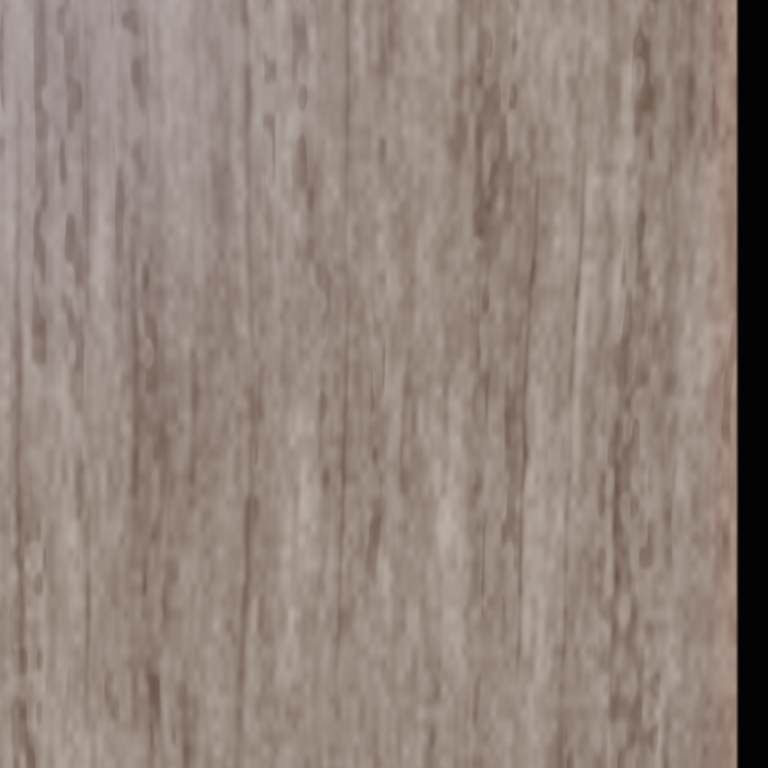
Reproduce this texture procedurally as a Shadertoy shader.

```glsl
const vec3 WOOD = vec3(0.602, 0.541, 0.503);
const vec3 TONE_RANGE = vec3(0.150, 0.168, 0.174);
const vec3 SHEEN = vec3(0.015, 0.025, 0.060);
const vec3 GAP_COLOR = vec3(0.016, 0.011, 0.010);
const vec3 EDGE_TINT = vec3(0.020, -0.012, -0.016);

const float GAP_START = 0.960;
const float GAP_BLUR = 0.003;
const float LEAN = 0.035;
const float WOBBLE = 0.022;

const float BAND_GAIN = 0.50;
const float STREAK_GAIN = 0.65;
const float FIBRE_GAIN = 0.55;
const float SPECK_GAIN = 0.50;
const float PORE_DEPTH = 0.55;
const float VEIN_DEPTH = 0.75;
const float VEIN_WIDTH = 0.0042;
const int VEIN_COUNT = 13;

float hash(vec2 p) {
    vec3 q = fract(p.xyx * 0.1031);
    q += dot(q, q.yzx + 33.33);
    return fract((q.x + q.y) * q.z);
}

// Smooth value noise in 0..1
float noise(vec2 p) {
    vec2 cell = floor(p);
    vec2 f = fract(p);
    f = f * f * (3.0 - 2.0 * f);
    float low = mix(hash(cell), hash(cell + vec2(1.0, 0.0)), f.x);
    float high = mix(hash(cell + vec2(0.0, 1.0)), hash(cell + 1.0), f.x);
    return mix(low, high, f.y);
}

// Noise centred on zero, shifted so layers do not repeat each other
float layer(vec2 p, vec2 scale, float seed) {
    return noise(p * scale + seed * vec2(17.3, 31.7)) - 0.5;
}

// Bend the grain: it leans and wanders more towards the right
vec2 bendGrain(vec2 uv) {
    float lean = LEAN * uv.y * smoothstep(0.1, 0.9, uv.x);
    float wander = WOBBLE * layer(uv, vec2(2.5, 2.8), 1.0);
    float jitter = 0.004 * layer(uv, vec2(9.0, 14.0), 2.0);
    return vec2(uv.x - lean + wander + jitter, uv.y);
}

// Short dark dashes, gathered in columns
float pores(vec2 g) {
    float column = smoothstep(0.02, 0.28, layer(g, vec2(58.0, 2.2), 3.0));
    float dash = smoothstep(-0.12, 0.28, layer(g, vec2(95.0, 30.0), 4.0));
    return column * dash;
}

// Long thin lines that fade in and out along their length
float veins(vec2 g) {
    float sum = 0.0;
    for (int i = 0; i < VEIN_COUNT; i++) {
        float id = float(i);
        float x = (id + 0.15 + 0.7 * hash(vec2(id, 5.0))) / float(VEIN_COUNT);
        float width = VEIN_WIDTH * mix(0.7, 1.5, hash(vec2(id, 9.0)));
        float d = (g.x - x) / width;
        float fade = smoothstep(0.35, 0.8, noise(vec2(id * 7.1, g.y * 4.5)));
        float grit = 0.55 + 0.45 * noise(vec2(id * 3.7, g.y * 38.0));
        sum += exp(-d * d) * fade * grit;
    }
    return sum;
}

void mainImage(out vec4 fragColor, in vec2 fragCoord) {
    vec2 uv = fragCoord / iResolution.xy;
    vec2 grain = bendGrain(uv);
    float sheen = 1.0 - smoothstep(0.0, 0.65, length((uv - vec2(0.0, 1.0)) * vec2(1.0, 0.85)));

    // Grain from broad bands down to fine specks
    float tone = BAND_GAIN * layer(grain, vec2(15.0, 1.2), 5.0);
    tone += STREAK_GAIN * layer(grain, vec2(46.0, 2.6), 6.0);
    tone += FIBRE_GAIN * layer(grain, vec2(105.0, 16.0), 7.0);
    tone += SPECK_GAIN * layer(grain, vec2(125.0, 62.0), 8.0);
    tone += 0.25 * layer(uv, vec2(4.0, 3.0), 9.0);
    tone *= mix(1.0, 0.55, sheen);
    tone -= PORE_DEPTH * pores(grain) + VEIN_DEPTH * veins(grain);

    // Light falls from the upper left
    tone += 0.10 * (uv.y - 0.5) + 0.12 * sheen;
    vec3 color = WOOD + TONE_RANGE * tone + SHEEN * sheen;
    color += EDGE_TINT * smoothstep(0.90, GAP_START, uv.x);

    // Dark gap beside the board
    float gap = smoothstep(GAP_START - GAP_BLUR, GAP_START + GAP_BLUR, uv.x);
    fragColor = vec4(mix(color, GAP_COLOR, gap), 1.0);
}
```
